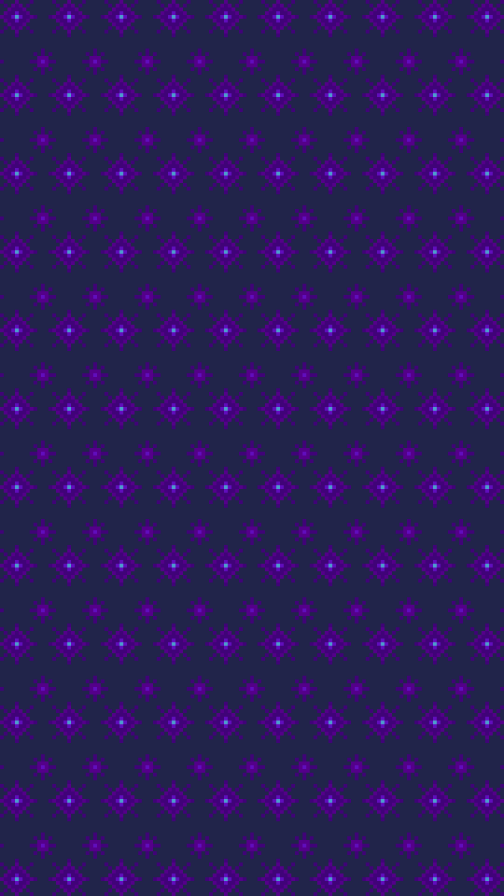
Write a WebGL 1 fragment shader that draws this pattern.

```glsl
precision highp float;
// Staggered rows of large and small violet pixel stars on dark navy.

uniform vec2 u_resolution;

const float ROWS = 240.0;                    // square cells down the canvas
const vec2 TILE = vec2(14.0, 21.0);          // cells in one repeat
const vec2 LARGE_CENTER = vec2(4.0, 4.0);    // cells from the top left
const vec2 SMALL_CENTER = vec2(11.0, 16.0);
const float BODY_RADIUS = 4.0;
const float LARGE_AXIS = 5.0;
const float LARGE_DIAGONAL = 4.0;
const float SMALL_AXIS = 3.0;
const float SMALL_DIAGONAL = 2.0;
const int SAMPLES = 4;                       // antialiasing samples per side

const vec3 NAVY = vec3(0.13, 0.14, 0.29);
const vec3 INDIGO = vec3(0.25, 0.01, 0.47);
const vec3 PURPLE = vec3(0.33, 0.00, 0.54);
const vec3 VIOLET = vec3(0.38, 0.05, 0.74);
const vec3 CORE = vec3(0.30, 0.62, 0.80);

// Mirrored whole-cell offset from the nearest repeat of a center.
vec2 starOffset(vec2 cell, vec2 center) {
  vec2 halfTile = floor(TILE * 0.5);
  return abs(floor(mod(cell - center + halfTile + 0.5, TILE)) - halfTile);
}

// True along the four axis arms and the four diagonal arms.
bool onArms(vec2 p, float axisLength, float diagonalLength) {
  float outer = max(p.x, p.y);
  bool axis = min(p.x, p.y) < 0.5 && outer < axisLength + 0.5;
  bool diagonal = abs(p.x - p.y) < 0.5 && outer < diagonalLength + 0.5;
  return axis || diagonal;
}

vec3 largeStar(vec2 p, vec3 base) {
  float ring = p.x + p.y;
  if (ring < 0.5) return CORE;
  if (ring < 1.5) return VIOLET;
  if (ring < BODY_RADIUS - 0.5) return INDIGO;
  if (ring < BODY_RADIUS + 0.5) return PURPLE;
  return onArms(p, LARGE_AXIS, LARGE_DIAGONAL) ? INDIGO : base;
}

vec3 smallStar(vec2 p, vec3 base) {
  float outer = max(p.x, p.y);
  if (outer < 0.5) return VIOLET;
  if (!onArms(p, SMALL_AXIS, SMALL_DIAGONAL)) return base;
  return outer < 1.5 ? PURPLE : INDIGO;
}

vec3 pattern(vec2 cell) {
  vec3 color = largeStar(starOffset(cell, LARGE_CENTER), NAVY);
  return smallStar(starOffset(cell, SMALL_CENTER), color);
}

void main() {
  vec3 sum = vec3(0.0);
  // Average samples across each pixel to smooth the cell edges.
  for (int j = 0; j < SAMPLES; j++) {
    for (int i = 0; i < SAMPLES; i++) {
      vec2 jitter = (vec2(float(i), float(j)) + 0.5) / float(SAMPLES) - 0.5;
      vec2 uv = (gl_FragCoord.xy + jitter) / u_resolution.y;
      sum += pattern(floor(vec2(uv.x, 1.0 - uv.y) * ROWS));
    }
  }
  gl_FragColor = vec4(sum / float(SAMPLES * SAMPLES), 1.0);
}
```
